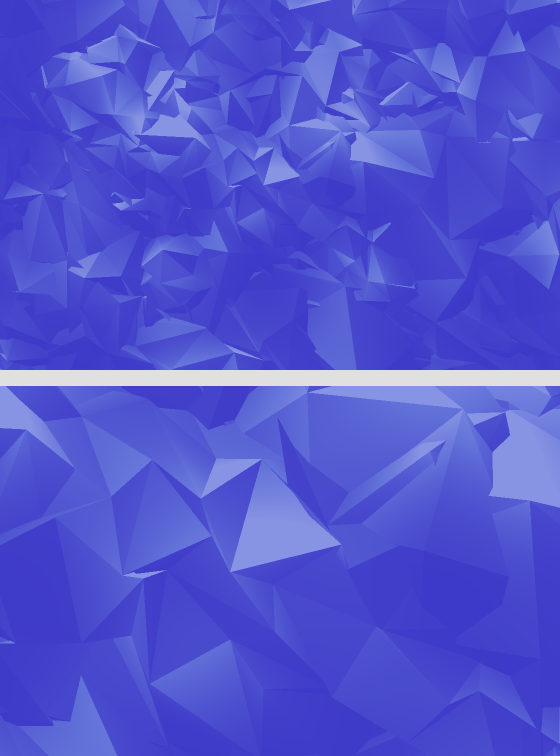
Top, the full canvas; bottom, a detail of the centre.
Reproduce this background procedurally as a Shadertoy shader.

```glsl
const vec3 DEEP = vec3(0.240, 0.222, 0.785);
const vec3 MID = vec3(0.39, 0.45, 0.85);
const vec3 PALE = vec3(0.53, 0.58, 0.89);

const int LAYERS = 3;
const float COARSE_CELL = 0.135;     // in canvas heights
const float LAYER_SHRINK = 0.62;     // cell ratio between layers
const float JITTER = 0.72;           // vertex wander, in cells, below 1
const float RELIEF = 1.4;            // vertex height range, in cells
const float LIFT = 0.22;             // how far patches of a layer rise or sink
const float FINE_RISE = 0.25;        // extra height of the finer layers
const vec2 LIGHT = vec2(-0.40, 0.92);

const float SLOPE_GAIN = 1.55;
const float TINT_GAIN = 1.2;
const float FACET_GAIN = 1.2;
const float PATCH_GAIN = 2.5;
const float DEPTH_GAIN = 5.5;
const float MEAN_DEPTH = 0.055;
const float FOLD_GLINT = 0.6;
const vec2 GLOW_CENTER = vec2(0.68, 0.76);
const float GLOW_GAIN = 0.9;
const float TONE_BIAS = -0.2;
const float MEDIAN_TONE = 0.21;
const float TONE_SPREAD = 1.08;
const int SAMPLES = 2;               // per axis

vec3 hash3(vec2 p) {
    vec3 q = fract(p.xyx * vec3(0.1031, 0.1030, 0.0973));
    q += dot(q, q.yxz + 33.33);
    return fract((q.xxy + q.yzz) * q.zyx);
}

float noise(vec2 p) {
    vec2 i = floor(p), f = fract(p);
    f *= f * (3.0 - 2.0 * f);
    return mix(mix(hash3(i).x, hash3(i + vec2(1, 0)).x, f.x),
               mix(hash3(i + vec2(0, 1)).x, hash3(i + vec2(1, 1)).x, f.x), f.y);
}

float cross2(vec2 a, vec2 b) {
    return a.x * b.y - a.y * b.x;
}

// Mesh vertex: position in xyz, tint in w
vec4 meshVertex(vec2 id, float cell, float seed) {
    vec3 h = hash3(id + seed);
    vec2 pos = (id + JITTER * (2.0 * h.xy - 1.0)) * cell;
    float lift = LIFT * (noise(id * cell * 4.0 + seed) - 0.5);
    lift += FINE_RISE * (COARSE_CELL - cell);
    float tint = fract(h.x * 17.3 + h.z * 11.7) - 0.5;
    return vec4(pos, cell * RELIEF * (h.z - 0.5) + lift, tint);
}

// Keeps the highest facet over p: height in x, shade in y
void castFacet(vec2 p, vec4 a, vec4 b, vec4 c, inout vec2 top) {
    vec2 ab = b.xy - a.xy, ac = c.xy - a.xy, ap = p - a.xy;
    float area = cross2(ab, ac);
    float v = cross2(ap, ac) / area;
    float w = cross2(ab, ap) / area;
    if (!(min(min(v, w), 1.0 - v - w) >= 0.0)) return;

    vec2 heightTint = a.zw + v * (b.zw - a.zw) + w * (c.zw - a.zw);
    if (heightTint.x < top.x) return;

    vec3 normal = normalize(cross(b.xyz - a.xyz, c.xyz - a.xyz));
    float slope = dot(normal.xy * sign(area), LIGHT);
    float facetTint = fract(7.0 * (a.w + b.w + c.w)) - 0.5;
    float shade = SLOPE_GAIN * slope + TINT_GAIN * heightTint.y + FACET_GAIN * facetTint;
    shade += area < 0.0 ? FOLD_GLINT : 0.0;
    top = vec2(heightTint.x, shade);
}

// Height-sorted stack of crumpled triangle meshes
vec2 crumple(vec2 p) {
    vec2 top = vec2(-10.0, 0.0);
    float cell = COARSE_CELL;
    for (int layer = 0; layer < LAYERS; layer++) {
        float seed = 37.0 + 53.0 * float(layer);
        vec2 home = floor(p / cell);
        for (int y = -1; y <= 1; y++)
        for (int x = -1; x <= 1; x++) {
            vec2 id = home + vec2(x, y);
            vec4 a = meshVertex(id, cell, seed);
            vec4 b = meshVertex(id + vec2(1, 0), cell, seed);
            vec4 c = meshVertex(id + vec2(0, 1), cell, seed);
            vec4 d = meshVertex(id + vec2(1, 1), cell, seed);
            castFacet(p, a, b, c, top);
            castFacet(p, d, c, b, top);
        }
        cell *= LAYER_SHRINK;
    }
    return top;
}

vec3 facetColor(vec2 p) {
    vec2 surface = crumple(p);
    vec2 fromGlow = (p - GLOW_CENTER) * vec2(1.0, 1.5);

    // Facet shading, broad patches of light, darker hollows
    float shade = TONE_BIAS + surface.y;
    shade += PATCH_GAIN * (noise(p * 4.3 + 8.0) - 0.5);
    shade += DEPTH_GAIN * (surface.x - MEAN_DEPTH);
    shade += GLOW_GAIN * exp(-6.0 * dot(fromGlow, fromGlow));

    float tone = min(MEDIAN_TONE * exp(TONE_SPREAD * shade), 2.0);
    return mix(mix(DEEP, MID, min(tone, 1.0)), PALE, max(tone - 1.0, 0.0));
}

void mainImage(out vec4 fragColor, in vec2 fragCoord) {
    // Supersampled edges
    vec3 sum = vec3(0.0);
    for (int j = 0; j < SAMPLES; j++)
    for (int i = 0; i < SAMPLES; i++) {
        vec2 offset = (vec2(i, j) + 0.5) / float(SAMPLES) - 0.5;
        sum += facetColor((fragCoord + offset) / iResolution.y);
    }
    fragColor = vec4(sum / float(SAMPLES * SAMPLES), 1.0);
}
```
